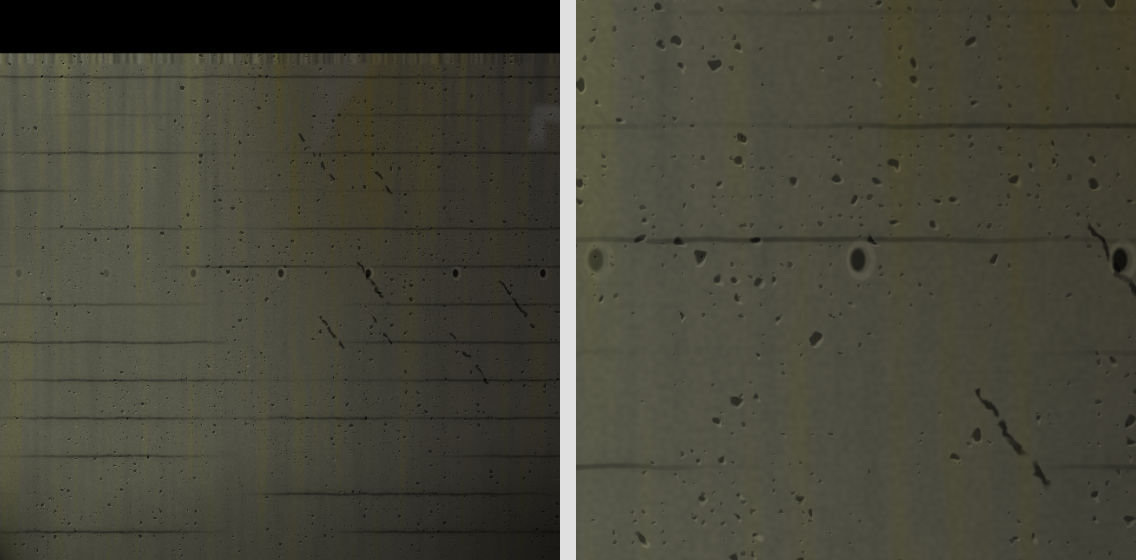
Left, the full canvas; right, a detail of the centre.
A Shadertoy shader for this texture:

```glsl
const vec3 PALE_CONCRETE = vec3(0.350, 0.350, 0.295);
const vec3 DARK_CONCRETE = vec3(0.185, 0.178, 0.155);
const vec3 OLIVE_STAIN = vec3(0.235, 0.215, 0.125);
const vec3 LIME_WASH = vec3(0.290, 0.280, 0.275);
const float WALL_TOP = 0.905;
const float BOARD_HEIGHT = 0.0677;

vec3 hash3(vec2 p) {
    vec3 q = fract(p.xyx * vec3(0.1031, 0.1030, 0.0973));
    q += dot(q, q.yxz + 33.33);
    return fract((q.xxy + q.yzz) * q.zyx);
}

float cornerSlope(vec2 corner, vec2 offset) {
    float angle = 6.2832 * hash3(corner).x;
    return dot(vec2(cos(angle), sin(angle)), offset);
}

float gradientNoise(vec2 p) {
    vec2 i = floor(p), f = fract(p);
    vec2 u = f * f * f * (f * (f * 6.0 - 15.0) + 10.0);
    vec2 e = vec2(1.0, 0.0);
    float low = mix(cornerSlope(i, f), cornerSlope(i + e, f - e), u.x);
    float high = mix(cornerSlope(i + e.yx, f - e.yx), cornerSlope(i + 1.0, f - 1.0), u.x);
    return mix(low, high, u.y);
}

float fbm(vec2 p) {
    float sum = 0.0, amplitude = 0.6;
    for (int i = 0; i < 4; i++) {
        sum += amplitude * gradientNoise(p);
        p = p * 2.03 + 17.3;
        amplitude *= 0.55;
    }
    return sum;
}

// Dark pores with a lit lower rim: positive is shadow, negative is light
float pores(vec2 uv, float frequency, float density) {
    vec2 p = uv * frequency;
    p += 0.3 * vec2(gradientNoise(p * 1.7), gradientNoise(p * 1.7 + 40.0));
    vec3 r = hash3(floor(p) + frequency);
    vec2 d = fract(p) - 0.5 - 0.35 * (r.xy - 0.5);
    float radius = mix(0.09, 0.25, r.z * r.z);
    float shadow = 1.0 - smoothstep(radius - 0.07, radius + 0.09, length(d));
    float rim = 1.0 - smoothstep(radius - 0.07, radius + 0.09, length(d + vec2(-0.10, 0.15)));
    float present = step(hash3(floor(p) + 71.0).y, density);
    return present * (shadow - 0.5 * rim * (1.0 - shadow));
}

// Horizontal seams left by the formwork boards
float boardSeams(vec2 uv, float pixel) {
    float row = round((uv.y - 0.05) / BOARD_HEIGHT);
    float y = uv.y - 0.05 - row * BOARD_HEIGHT + 0.002 * gradientNoise(vec2(uv.x * 25.0, row * 7.3));
    float presence = smoothstep(-0.25, 0.35, gradientNoise(vec2(uv.x * 3.0, row * 5.7)) + 0.25 * uv.x);
    float ragged = 0.6 + 0.8 * gradientNoise(vec2(uv.x * 90.0, uv.y * 160.0));
    float line = 1.0 - smoothstep(0.0006, 0.0018 + pixel, abs(y));
    float smear = exp(-abs(y) / 0.005) * mix(0.65, 0.25, smoothstep(0.1, 0.5, uv.y));
    return presence * (0.55 * line + smear * ragged);
}

float tieHoles(vec2 uv, float pixel) {
    float index = round((uv.x - 0.033) / 0.156);
    vec2 d = uv - vec2(0.033 + index * 0.156, 0.512);
    float r = length(d * vec2(1.5, 1.0));
    float hole = 1.0 - smoothstep(0.005, 0.008 + pixel, r);
    float rim = 1.0 - smoothstep(0.001, 0.003 + pixel, abs(length((d - vec2(0.002, 0.0)) * vec2(1.4, 1.0)) - 0.010));
    return mix(0.25, 1.0, smoothstep(0.2, 0.7, uv.x)) * (hole - 0.25 * rim);
}

// Short broken cracks running down to the right
float cracks(vec2 uv, float pixel) {
    float sum = 0.0;
    vec2 bent = uv + 0.009 * vec2(fbm(uv * 45.0), fbm(uv * 45.0 + 9.0));
    for (int i = 0; i < 8; i++) {
        vec3 r = hash3(vec2(float(i) * 3.7, 12.0));
        vec2 start = vec2(0.25 + 0.65 * r.x, 0.30 + 0.50 * r.y);
        vec2 span = (0.05 + 0.06 * r.z) * vec2(0.6, -0.8);
        float along = clamp(dot(bent - start, span) / dot(span, span), 0.0, 1.0);
        float gap = smoothstep(-0.15, 0.15, gradientNoise(vec2(along * 7.0, float(i) * 4.1)));
        sum += gap * (1.0 - smoothstep(0.0005, 0.002 + pixel, length(bent - start - along * span)));
    }
    return min(sum, 1.0);
}

// Pale run tapering downward, and a faint frame at the right edge
float limeWash(vec2 uv) {
    vec2 p = uv + 0.018 * vec2(fbm(uv * 14.0), fbm(uv * 14.0 + 5.0));
    float width = mix(0.008, 0.055, smoothstep(0.74, 0.90, p.y));
    float run = (1.0 - smoothstep(width * 0.6, width + 0.012, abs(p.x - 0.56 - 0.3 * (p.y - 0.72))))
        * smoothstep(0.71, 0.75, p.y);
    vec2 q = abs(p - vec2(1.0, 0.74)) - vec2(0.04, 0.055);
    float box = length(max(q, 0.0)) + min(max(q.x, q.y), 0.0);
    float frame = (1.0 - smoothstep(0.006, 0.02, abs(box))) * smoothstep(0.71, 0.77, uv.y);
    return max(0.6 * run, frame);
}

void mainImage(out vec4 fragColor, in vec2 fragCoord) {
    vec2 uv = fragCoord / iResolution.xy;
    float pixel = 1.0 / iResolution.y;

    // Broad light falloff and vertical water streaks
    float cloud = fbm(uv * 4.0);
    float streak = fbm(uv * vec2(22.0, 1.6)) + 0.5 * gradientNoise(uv * vec2(75.0, 4.0));
    vec3 color = mix(PALE_CONCRETE, DARK_CONCRETE, smoothstep(0.2, 1.05, uv.x + 0.10 * cloud));
    float stain = exp(-pow((uv.x - 0.63) / 0.17, 2.0)) * smoothstep(0.3, 0.85, uv.y);
    color = mix(color, OLIVE_STAIN, clamp(stain * (0.6 + 0.9 * streak), 0.0, 0.85));
    color *= 1.0 + streak * mix(0.10, 0.24, smoothstep(0.4, 0.95, uv.y)) + 0.08 * cloud;
    color.b *= 1.0 - 0.12 * smoothstep(0.0, 0.4, streak);
    color = mix(color, LIME_WASH, 0.6 * limeWash(uv));

    // Surface relief
    float roughness = smoothstep(-0.25, 0.45, fbm(uv * 6.0 + 31.0) + 0.2 * uv.x);
    float relief = 0.45 * pores(uv, 85.0, 0.22 * roughness) + 0.28 * pores(uv, 170.0, 0.28 * roughness);
    relief += 0.40 * boardSeams(uv, pixel) + 0.75 * tieHoles(uv, pixel) + 0.55 * cracks(uv, pixel);
    color *= 1.0 - clamp(relief, -0.3, 0.85);
    color *= 1.0 + 0.07 * gradientNoise(uv * 230.0) + 0.05 * fbm(uv * 60.0);

    // Dim foot, corners, and streaked upper rim
    color *= mix(0.76, 1.0, smoothstep(-0.02, 0.24, uv.y + 0.04 * cloud));
    color *= 1.0 - 0.45 * exp(-length(uv * vec2(1.0, 0.6)) / 0.035);
    color *= 1.0 - 0.35 * smoothstep(0.7, 1.1, uv.x) * smoothstep(0.3, 0.0, uv.y);
    color *= 1.0 + 0.4 * gradientNoise(vec2(uv.x * 150.0, 3.5)) * smoothstep(0.882, 0.890, uv.y);
    color *= 1.0 - smoothstep(WALL_TOP - pixel, WALL_TOP + pixel, uv.y);
    fragColor = vec4(color, 1.0);
}
```
